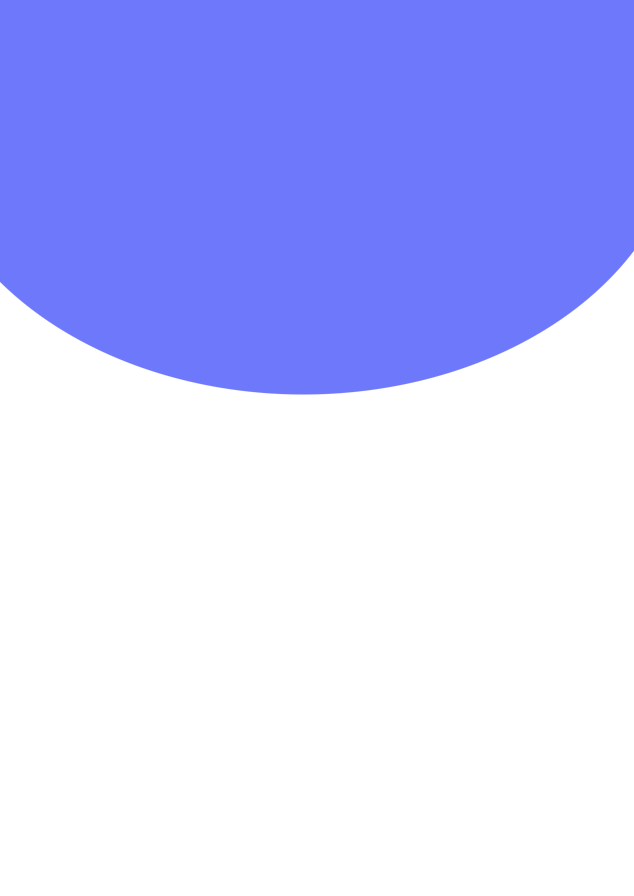
A Shadertoy shader for this background:

```glsl
// A flat periwinkle ellipse hangs from the top of a white page,
// its lower rim forming one wide, slightly off-centre curve.
// The rim comes from an approximate ellipse distance, smoothed over a pixel.

// Signed distance to an ellipse, scaled by its gradient; accurate near the rim.
float ellipseDistance(vec2 p, vec2 radii) {
    float k = length(p / radii);
    float slope = length(p / (radii * radii));
    return k * (k - 1.0) / max(slope, 1e-4);
}

void mainImage(out vec4 fragColor, in vec2 fragCoord) {
    // Canvas heights, measured from the lower left
    vec2 p = fragCoord / iResolution.y;
    float pixel = 1.0 / iResolution.y;

    // Hanging ellipse
    float rim = ellipseDistance(p - vec2(0.3385, 0.8757), vec2(0.424, 0.316));
    float coverage = 1.0 - smoothstep(-0.75 * pixel, 0.75 * pixel, rim);

    // Page and fill
    vec3 white = vec3(1.0);
    vec3 periwinkle = vec3(0.427, 0.47, 0.985);
    fragColor = vec4(mix(white, periwinkle, coverage), 1.0);
}
```
